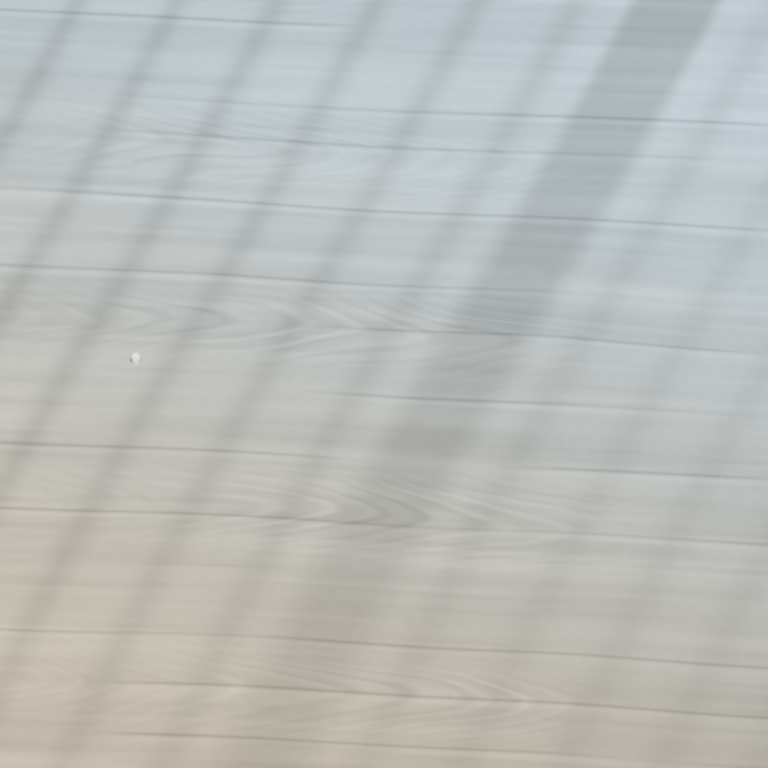
Reproduce this texture procedurally as a three.js fragment shader.

```glsl
varying vec2 vUv;

float hash(vec2 p) {
  vec3 q = fract(vec3(p.xyx) * 0.1031);
  q += dot(q, q.yzx + 33.33);
  return fract((q.x + q.y) * q.z);
}

float noise(vec2 p) {
  vec2 i = floor(p), f = fract(p);
  f = f * f * (3.0 - 2.0 * f);
  return mix(mix(hash(i), hash(i + vec2(1.0, 0.0)), f.x),
             mix(hash(i + vec2(0.0, 1.0)), hash(i + vec2(1.0, 1.0)), f.x), f.y);
}

// Signed noise, stretched along the boards
float streak(vec2 p, float along, float across) {
  return noise(p * vec2(along, across) + across) - 0.5;
}

// Wood figure: long streaks, nested arches and broken dark lines
float woodGrain(vec2 p) {
  p.y += 0.05 * p.x + 0.012 * streak(p, 3.0, 5.0);
  float tone = 0.030 * streak(p, 1.5, 24.0)
             + 0.032 * streak(p, 2.5, 65.0)
             + 0.026 * streak(p, 5.0, 150.0);

  float pitch = 0.235;
  float r = (p.y - 0.12) / pitch + 0.5;
  float row = floor(r);
  float v = (fract(r) - 0.5) * pitch;

  // Arches point right and fade out past their tip
  float tip = 0.58 + 0.16 * hash(vec2(row, 7.0));
  float arch = p.x + 5.5 * sqrt(v * v + 0.00015)
             + 0.14 * streak(p, 5.0, 16.0) + 0.05 * streak(p, 9.0, 50.0);
  float reach = exp(-v * v / 0.0022) * smoothstep(tip + 0.18, tip - 0.05, p.x)
              * smoothstep(-0.25, 0.4, p.x);
  float rings = sin(arch * 95.0) + 0.5 * sin(arch * 171.0 + row);
  tone += 0.017 * rings * reach * (0.25 + noise(p * vec2(5.0, 30.0)));

  // Thin seams with a pale lower lip
  for (int i = 0; i < 3; i++) {
    float k = float(i);
    float d = v - (k - 1.0) * 0.072 - 0.03 * (hash(vec2(row, k + 3.0)) - 0.5);
    d += 0.006 * streak(p, 4.0, 3.0);
    float broken = smoothstep(0.3, 0.75, noise(vec2(p.x * 3.5 + k * 9.0, row * 5.0 + k)));
    tone += broken * (0.024 * exp(-pow((d + 0.006) / 0.004, 2.0))
                    - 0.060 * exp(-pow(d / 0.0022, 2.0)));
  }
  return tone;
}

// Slanted railing shadow: even soft bars and one wide post
float railingShadow(vec2 p) {
  float s = p.x + 0.53 * (1.0 - p.y) + 0.012 * sin(p.y * 5.0);
  float offset = (fract((s - 0.09) / 0.13 + 0.5) - 0.5) * 0.13;
  float blur = 0.016 + 0.008 * (1.0 - p.y) + 0.006 * p.x;
  float bars = exp(-offset * offset / (blur * blur));
  bars *= mix(0.075, 0.035, smoothstep(0.3, 1.3, p.x + 0.8 * (1.0 - p.y)));
  float soft = 0.012 + 0.03 * (1.0 - p.y);
  float post = smoothstep(-soft, soft, 0.057 - abs(s - 0.87));
  return max(bars, post * mix(0.065, 0.115, p.y));
}

// Pale crumb with a dark underside
vec3 addCrumb(vec3 color, vec2 p) {
  vec2 d = p - vec2(0.177, 0.536);
  float shade = smoothstep(0.009, 0.003, length((d + vec2(0.001, 0.005)) * vec2(1.0, 1.6)));
  float body = smoothstep(0.008, 0.004, length(d * vec2(1.2, 0.9)) + 0.3 * d.y);
  color = mix(color, vec3(0.42, 0.42, 0.41), 0.7 * shade);
  return mix(color, vec3(0.88, 0.89, 0.88), 0.9 * body);
}

void main() {
  vec2 p = vUv;

  // Warm light at the lower left, cool daylight at the upper right
  vec3 warm = vec3(0.775, 0.740, 0.685);
  vec3 cool = vec3(0.757, 0.806, 0.828);
  vec3 color = mix(warm, cool, smoothstep(0.0, 1.1, 0.9 * p.y + 0.3 * p.x));
  color *= 1.0 - 0.06 * p.x * (1.0 - p.y) - 0.04 * (1.0 - p.x) * p.y * p.y;

  color *= 1.0 - railingShadow(p);
  color += woodGrain(p);
  color += 0.012 * (noise(p * 9.0) - 0.5) + 0.008 * (noise(p * 130.0) - 0.5);

  gl_FragColor = vec4(addCrumb(color, p), 1.0);
}
```
